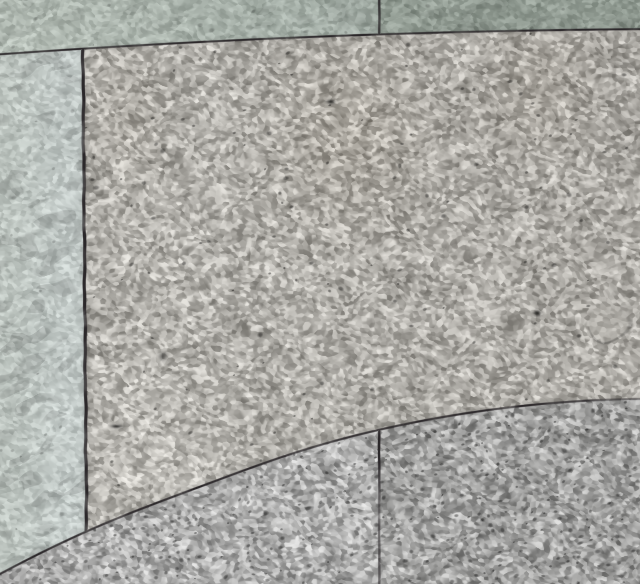
Give the GLSL for this texture, as a Shadertoy shader.

```glsl
// Draws speckled granite paving slabs divided by thin, gently curved dark joints.

float hash(vec2 p) {
    vec3 q = fract(vec3(p.xyx) * 0.1031);
    q += dot(q, q.yzx + 33.33);
    return fract((q.x + q.y) * q.z);
}

// Cellular noise: random grain tones blended by closeness, centred on zero.
float grains(vec2 p, float sharpness) {
    vec2 cell = floor(p);
    float tone = 0.0, total = 0.0;
    for (int j = -1; j <= 1; j++)
    for (int i = -1; i <= 1; i++) {
        vec2 id = cell + vec2(i, j);
        vec2 away = id + vec2(hash(id), hash(id + 71.0)) - p;
        float weight = exp(-sharpness * dot(away, away));
        tone += weight * hash(id + 137.0);
        total += weight;
    }
    return tone / total - 0.5;
}

// Layered sines bend the grain so that it does not run in one direction.
vec2 bend(vec2 p) {
    return p + 0.003 * vec2(sin(p.y * 61.0 + 2.0 * sin(p.x * 37.0)),
                            sin(p.x * 53.0 + 2.0 * sin(p.y * 43.0)));
}

vec2 slant(vec2 p, float angle, float stretch) {
    float c = cos(angle), s = sin(angle);
    return vec2((c * p.x + s * p.y) / stretch, c * p.y - s * p.x);
}

// Scattered dark mineral chips; density is the share of cells holding one.
float chips(vec2 p, float density) {
    vec2 id = floor(p);
    vec2 center = 0.3 + 0.4 * vec2(hash(id + 19.0), hash(id + 43.0));
    float radius = mix(0.12, 0.29, hash(id + 83.0));
    float chip = 1.0 - smoothstep(radius * 0.3, radius * 1.4, length(fract(p) - center));
    return chip * step(hash(id + 5.0), density);
}

float blob(vec2 p, vec2 center, vec2 radius) {
    vec2 d = (p - center) / radius;
    return exp(-dot(d, d));
}

float joint(float d, float halfWidth, float px) {
    return 1.0 - smoothstep(halfWidth - px, halfWidth + px, abs(d));
}

float inside(float d, float px) {
    return smoothstep(-px, px, d);
}

float upperJoint(float x) { return 0.907 + x * (0.0714 - 0.0293 * x); }

float lowerJoint(float x) {
    float sag = 0.006 * exp(-40.0 * (x - 0.34) * (x - 0.34));
    return 0.317 - 0.239 * (1.12 - x) * (1.12 - x) - sag;
}

void mainImage(out vec4 fragColor, in vec2 fragCoord) {
    vec2 p = fragCoord / iResolution.xy * vec2(1.097, 1.0);
    float px = 0.8 / iResolution.y;

    // Signed distances to the joints
    float slope = 0.478 * (1.12 - p.x);
    float above = p.y - upperJoint(p.x);
    float below = (lowerJoint(p.x) - p.y) / sqrt(1.0 + slope * slope);
    float wobble = 0.0006 * sin(p.y * 47.0) + 0.0004 * sin(p.y * 131.0);
    float left = 0.149 - 0.0075 * p.y + wobble - p.x;
    float middle = p.x - 0.65 - 0.4 * wobble;

    // Slab masks
    float top = inside(above, px);
    float bottom = inside(below, px);
    float side = inside(left, px) * (1.0 - top) * (1.0 - bottom);
    float green = max(side, top);
    float rightHalf = inside(middle, px);

    // Base tones
    vec3 color = mix(vec3(0.70, 0.692, 0.67), vec3(0.675, 0.665, 0.643), smoothstep(0.2, 1.1, p.x));
    float stain = blob(p, vec2(0.60, 0.77), vec2(0.13, 0.15))
                + 0.7 * blob(p, vec2(0.92, 0.85), vec2(0.10, 0.12))
                + 0.5 * blob(p, vec2(0.22, 0.80), vec2(0.07, 0.12));
    color -= stain * vec3(0.022, 0.029, 0.038);
    color += 0.045 * blob(p, vec2(0.29, 0.22), vec2(0.09, 0.07));
    vec3 sideTone = mix(vec3(0.735, 0.765, 0.745), vec3(0.765, 0.795, 0.785), smoothstep(0.0, 0.13, p.x));
    vec3 topTone = mix(vec3(0.70, 0.735, 0.705), vec3(0.63, 0.67, 0.64), smoothstep(0.0, 0.6, p.x));
    topTone = mix(topTone, vec3(0.565, 0.605, 0.57), rightHalf);
    vec3 bottomTone = mix(vec3(0.67, 0.67, 0.667), vec3(0.63, 0.63, 0.625), rightHalf);
    color = mix(color, sideTone, side);
    color = mix(color, topTone, top);
    color = mix(color, bottomTone, bottom);

    // Grain in two sizes, with softer contrast on the green slabs
    vec2 q = bend(p);
    float coarse = grains(slant(q, 0.45, 1.4) * 92.0, 6.0);
    float fine = grains(slant(q, -0.3, 1.3) * 170.0, 7.0);
    float cloud = grains(p * 17.0, 4.0);
    float contrast = mix(1.0, 0.52, green) + 0.12 * bottom;
    color += contrast * (0.16 * coarse + 0.31 * fine + 0.025 * cloud);

    // Dark chips, densest in the lower slabs
    float density = mix(0.03, 0.22, bottom);
    color *= 1.0 - 0.36 * chips(slant(q, 0.3, 1.3) * 82.0, density) * (1.0 - 0.5 * green);
    float streak = smoothstep(0.12, 0.34, grains(slant(q, 0.4, 1.9) * 62.0, 7.0));
    color *= 1.0 - 0.12 * streak * max(side, 0.5 * top);

    // Isolated pits and one smooth oval patch
    float pits = blob(p, vec2(0.567, 0.826), vec2(0.007, 0.004))
               + blob(p, vec2(0.921, 0.464), vec2(0.006, 0.005))
               + 0.7 * blob(p, vec2(0.279, 0.390), vec2(0.007, 0.007))
               + blob(p, vec2(0.200, 0.270), vec2(0.009, 0.003));
    color *= 1.0 - 0.65 * min(pits, 1.0);
    float oval = length((p - vec2(1.044, 0.446)) / vec2(0.037, 0.031)) - 1.0 + 0.12 * sin(p.x * 90.0);
    color = mix(color, vec3(0.69, 0.68, 0.655), 0.4 * (1.0 - smoothstep(-0.1, 0.05, oval)));
    color *= 1.0 - 0.18 * joint(oval, 0.06, 0.05) * smoothstep(0.46, 0.43, p.y - 0.3 * (p.x - 1.044));

    // Dark joints with soft shoulders and uneven depth
    float wear = 0.85 + 0.5 * grains(p * 38.0, 5.0);
    float lines = joint(above, 0.0017, px);
    lines = max(lines, joint(below, 0.0018, px) * mix(1.0, 0.55, smoothstep(0.96, 1.06, p.x)));
    lines = max(lines, joint(left, 0.0027, px) * (1.0 - top) * (1.0 - bottom));
    float fade = mix(0.6, 1.0, smoothstep(0.12, 0.21, p.y));
    lines = max(lines, joint(middle, 0.0021, px) * max(top, bottom * fade));
    float shoulder = exp(-abs(left) * 260.0) * (1.0 - top) * (1.0 - bottom);
    color *= 1.0 - 0.14 * max(shoulder, exp(-min(abs(above), abs(below)) * 320.0));
    color = mix(color, vec3(0.17, 0.155, 0.165), clamp(lines * wear, 0.0, 1.0));

    fragColor = vec4(clamp(color, 0.0, 1.0), 1.0);
}
```
